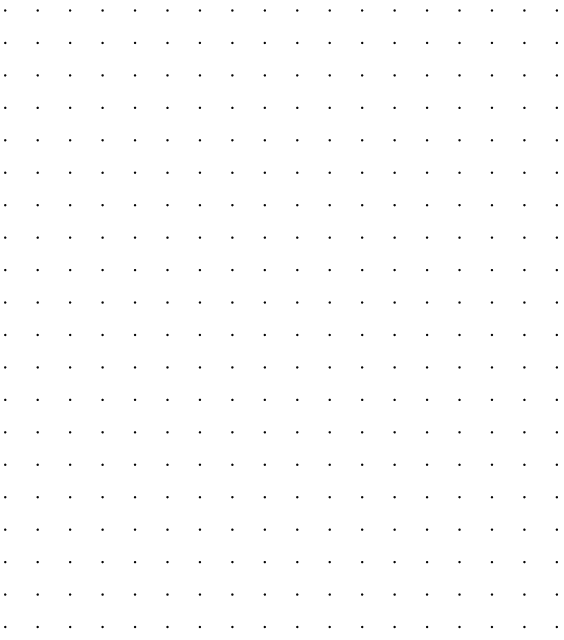
Reproduce this pattern procedurally as a Shadertoy shader.

```glsl
// A sparse square grid of tiny black dots on plain white paper.
// Space is folded into one cell around the nearest grid point, where a
// circle distance is turned into smooth ink coverage.

const float PITCH = 0.0507;                     // dot spacing, in canvas heights
const vec2 FIRST_DOT = vec2(0.0082, 0.0203);    // centre of the lower left dot
const float DOT_RADIUS = 0.0018;
const vec3 PAPER = vec3(1.0);
const vec3 INK = vec3(0.02);

// Offset from the nearest point of a square grid.
vec2 nearestGridOffset(vec2 p, vec2 origin, float pitch) {
    return (fract((p - origin) / pitch + 0.5) - 0.5) * pitch;
}

float circleDistance(vec2 p, float radius) {
    return length(p) - radius;
}

// Share of a pixel that lies inside a shape.
float coverage(float distanceToEdge, float pixelSize) {
    return clamp(0.5 - distanceToEdge / pixelSize, 0.0, 1.0);
}

void mainImage(out vec4 fragColor, in vec2 fragCoord) {
    float pixelSize = 1.0 / iResolution.y;
    vec2 p = fragCoord * pixelSize;

    // Repeated dot
    vec2 offset = nearestGridOffset(p, FIRST_DOT, PITCH);
    float dotMask = coverage(circleDistance(offset, DOT_RADIUS), pixelSize);

    fragColor = vec4(mix(PAPER, INK, dotMask), 1.0);
}
```
